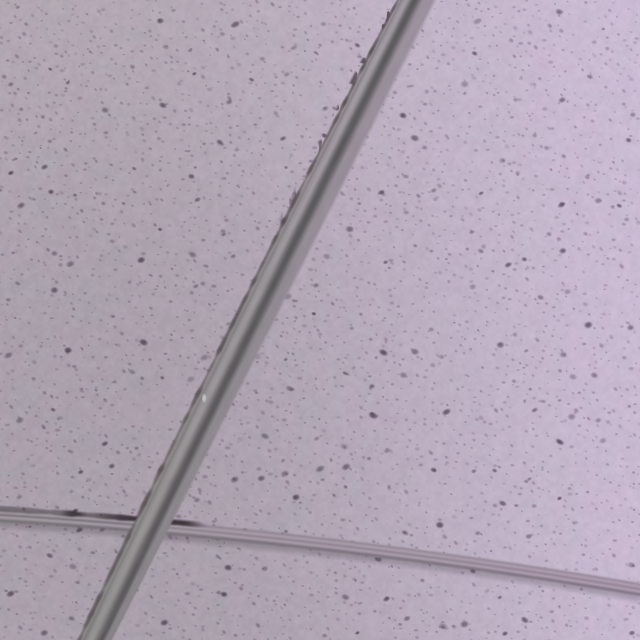
Give the GLSL for this texture, as a three.js fragment shader.

```glsl
// Speckled ceiling tiles held by two crossing metal rails under soft violet light.
// Rails are shaded by cross-section profiles around gently curved centre lines;
// the specks are jittered dots in hashed cells, over faint value noise.
varying vec2 vUv;

float hash(vec2 p) {
  vec3 q = fract(vec3(p.xyx) * 0.1031);
  q += dot(q, q.yzx + 33.33);
  return fract((q.x + q.y) * q.z);
}

float noise(vec2 p) {
  vec2 i = floor(p), f = fract(p);
  f = f * f * (3.0 - 2.0 * f);
  return mix(mix(hash(i), hash(i + vec2(1.0, 0.0)), f.x),
             mix(hash(i + vec2(0.0, 1.0)), hash(i + vec2(1.0, 1.0)), f.x), f.y);
}

// Soft stripe of the given half width around a centre
float stripe(float x, float centre, float halfWidth, float blur) {
  return 1.0 - smoothstep(halfWidth - blur, halfWidth + blur, abs(x - centre));
}

// One dot per occupied cell, kept inside its own cell
float specks(vec2 p, float cells, float density, float radius, float seed) {
  vec2 g = p * cells, id = floor(g) + seed;
  vec2 jitter = vec2(hash(id + 3.7), hash(id + 19.1));
  vec2 d = fract(g) - mix(vec2(0.2), vec2(0.8), jitter);
  d.x += d.y * (hash(id + 41.3) - 0.5);
  float r = radius * cells * mix(0.55, 1.15, hash(id + 57.9));
  float dot_ = 1.0 - smoothstep(r * 0.25, r * 1.25, length(d * vec2(0.9, 1.1)));
  return dot_ * step(hash(id), density) * mix(0.4, 1.0, hash(id + 73.3));
}

// Tile surface: light from the right, mottling and three sizes of specks
vec3 tile(vec2 p) {
  float light = smoothstep(0.18, 1.12, p.x + 0.12 * (p.y - 0.4));
  vec3 c = mix(vec3(0.665, 0.628, 0.672), vec3(0.795, 0.735, 0.83), light);
  c += vec3(0.035, 0.032, 0.03) * smoothstep(0.4, 1.1, p.y) * (1.0 - light);
  c += 0.022 * (noise(p * 95.0) - 0.5) + 0.022 * (noise(p * 210.0) - 0.5);
  c += vec3(0.016, -0.005, 0.006) * (noise(p * 38.0 + 8.0) - 0.5);
  mat2 turn = mat2(0.91, 0.41, -0.41, 0.91);
  vec2 q = turn * p + 2.0;
  c *= 1.0 - vec3(0.17, 0.19, 0.16) * specks(q, 72.0, 0.55, 0.0030, 5.0);
  c *= 1.0 - vec3(0.22, 0.26, 0.22) * specks(q + 0.37, 39.0, 0.5, 0.0038, 90.0);
  c *= 1.0 - vec3(0.45, 0.49, 0.44) * specks(p + 1.0, 21.0, 0.38, 0.0056, 31.0);
  return c;
}

// Thin cross rail: dark upper gap, pale body, groove and lower shadow
vec3 crossRail(vec3 base, vec2 p) {
  float y = 0.195 - 0.062 * p.x - 0.054 * p.x * p.x;
  float s = (p.y - y) / 0.0095;
  float right = smoothstep(0.2, 0.27, p.x);
  vec3 c = base * (1.0 - 0.16 * stripe(s, -1.3, 0.7, 0.7));
  vec3 metal = mix(vec3(0.63, 0.60, 0.63), vec3(0.68, 0.61, 0.69), p.x);
  c = mix(c, metal, stripe(s, 0.0, 0.95, 0.25));
  c *= 1.0 - mix(0.22, 0.13, right) * stripe(s, 0.05, 0.2, 0.25);
  c *= 1.0 - 0.24 * stripe(s, -0.85, 0.25, 0.3);
  c *= 1.0 - 0.13 * right * stripe(s, 0.9, 0.2, 0.3);
  // The gap opens near the junction and in a short stretch further left
  float gap = 0.42 + 0.4 * stripe(p.x, 0.116, 0.014, 0.012);
  gap += 0.4 * smoothstep(0.13, 0.2, p.x);
  gap *= 1.0 - smoothstep(0.285, 0.33, p.x);
  float rough = 0.3 + 0.2 * noise(vec2(p.x * 90.0, 2.0));
  return mix(c, vec3(0.17, 0.14, 0.16), gap * stripe(s, 1.05, rough, 0.3));
}

// Wide diagonal rail; t is -1 at its left edge, 0 in the groove, 1 at the right
vec3 mainRail(vec3 base, vec2 p) {
  float bow = p.y * (1.0 - p.y);
  float d = p.x - (0.159 + 0.488 * p.y - 0.012 * bow);
  float leftWidth = mix(0.035, 0.025, p.y) + 0.012 * bow;
  float rightWidth = mix(0.017, 0.035, p.y) + 0.018 * bow;
  float t = d < 0.0 ? d / leftWidth : d / rightWidth;

  vec3 face = mix(vec3(0.55, 0.54, 0.54), vec3(0.60, 0.57, 0.60), p.y);
  vec3 flange = mix(vec3(0.53, 0.51, 0.53), vec3(0.61, 0.57, 0.62), p.y);
  vec3 c = mix(face, flange, smoothstep(0.0, 0.5, t));
  c *= 1.0 + 0.07 * stripe(t, -0.5, 0.12, 0.2);
  c *= 1.0 - 0.12 * stripe(t, -0.78, 0.06, 0.12);
  c = mix(c, vec3(0.345, 0.335, 0.35), 0.92 * stripe(t, 0.02, 0.24, 0.22));
  c += 0.02 * (noise(vec2(t * 7.0, p.y * 45.0)) - 0.5);
  c = mix(base, c, smoothstep(-1.1, -0.95, t) * (1.0 - smoothstep(0.8, 1.08, t)));

  // Worn dark seam, with crumbs along the upper stretch
  float wear = noise(vec2(p.y * 75.0, 4.0));
  float seam = stripe(t, -1.02, 0.05 + 0.07 * wear, 0.08);
  c = mix(c, vec3(0.32, 0.29, 0.30), seam * mix(0.4, 0.85, wear));
  float crumbs = smoothstep(0.55, 0.8, noise(p * vec2(150.0, 95.0)));
  crumbs *= stripe(t, -1.17, 0.14, 0.12) * smoothstep(0.5, 0.9, p.y);
  return mix(c, vec3(0.29, 0.25, 0.27), 0.8 * crumbs);
}

void main() {
  vec3 colour = mainRail(crossRail(tile(vUv), vUv), vUv);
  // Small chip of bare metal and a nub on the flange
  vec2 chip = (vUv - vec2(0.319, 0.378)) / vec2(0.0045, 0.009);
  colour = mix(colour, vec3(0.82, 0.80, 0.82), 0.75 * (1.0 - smoothstep(0.3, 1.0, length(chip))));
  vec2 nub = (vUv - vec2(0.402, 0.443)) / vec2(0.008, 0.006);
  colour = mix(colour, vec3(0.56, 0.53, 0.57), 0.7 * (1.0 - smoothstep(0.4, 1.0, length(nub))));
  gl_FragColor = vec4(colour, 1.0);
}
```
